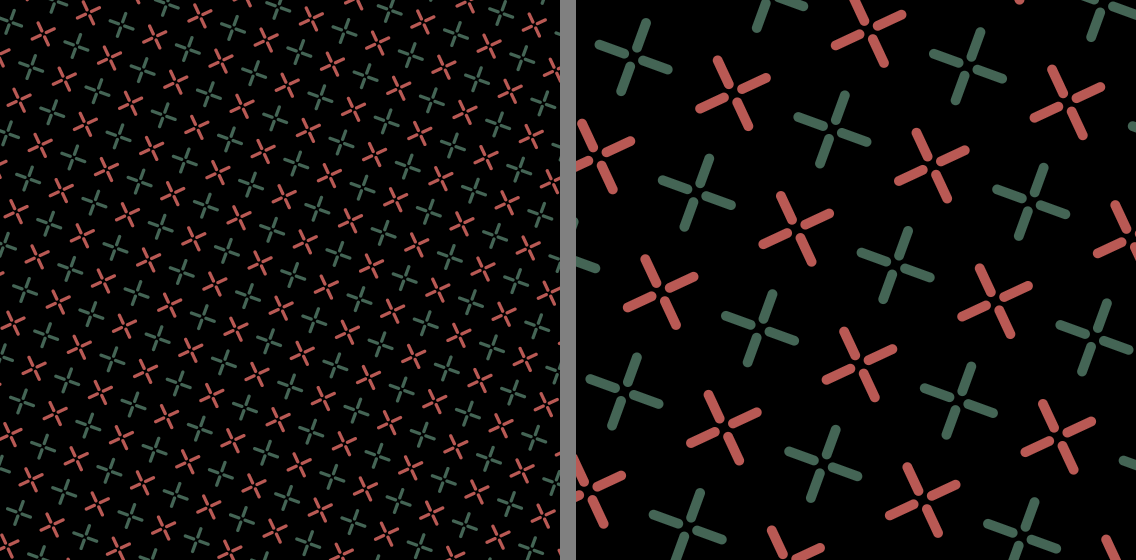
Left: the whole. Right: its middle third, enlarged.
This pattern is drawn by a Shadertoy shader. Its source:

```glsl
// Tilted checkerboard of green plus marks and red diagonal crosses on black.

const float PITCH = 0.06297;              // cell size in canvas units
const float TILT = radians(-20.0);        // grid rotation
const vec2 ANCHOR = vec2(0.5236, 0.5089); // centre of one green mark

const float ARM_START = 0.095;            // arm sizes in cell units
const float ARM_END = 0.343;
const float ARM_RADIUS = 0.0465;

const vec3 BACKGROUND = vec3(0.0);
const vec3 GREEN = vec3(0.265, 0.395, 0.335);
const vec3 RED = vec3(0.725, 0.350, 0.330);

vec2 rotate(vec2 p, float angle) {
    float c = cos(angle), s = sin(angle);
    return vec2(c * p.x + s * p.y, c * p.y - s * p.x);
}

// Signed distance to four round-ended arms around an open centre.
float splitCross(vec2 p, float start, float end, float radius) {
    p = abs(p);
    if (p.y > p.x) p = p.yx;
    return length(vec2(p.x - clamp(p.x, start, end), p.y)) - radius;
}

// Coverage of a shape, smoothed across one pixel.
float coverage(float dist, float pixel) {
    return clamp(0.5 - dist / pixel, 0.0, 1.0);
}

void mainImage(out vec4 fragColor, in vec2 fragCoord) {
    vec2 uv = fragCoord / iResolution.y;
    float pixel = 1.0 / (iResolution.y * PITCH);

    // Tilted square grid with a mark at each cell centre
    vec2 grid = rotate(uv - ANCHOR, TILT) / PITCH;
    vec2 cell = floor(grid + 0.5);
    vec2 local = grid - cell;

    // Alternate cells turn the mark by an eighth and change its colour
    float odd = mod(cell.x + cell.y, 2.0);
    local = rotate(local, odd * radians(45.0));
    vec3 ink = mix(GREEN, RED, odd);

    float dist = splitCross(local, ARM_START, ARM_END, ARM_RADIUS);
    fragColor = vec4(mix(BACKGROUND, ink, coverage(dist, pixel)), 1.0);
}
```
